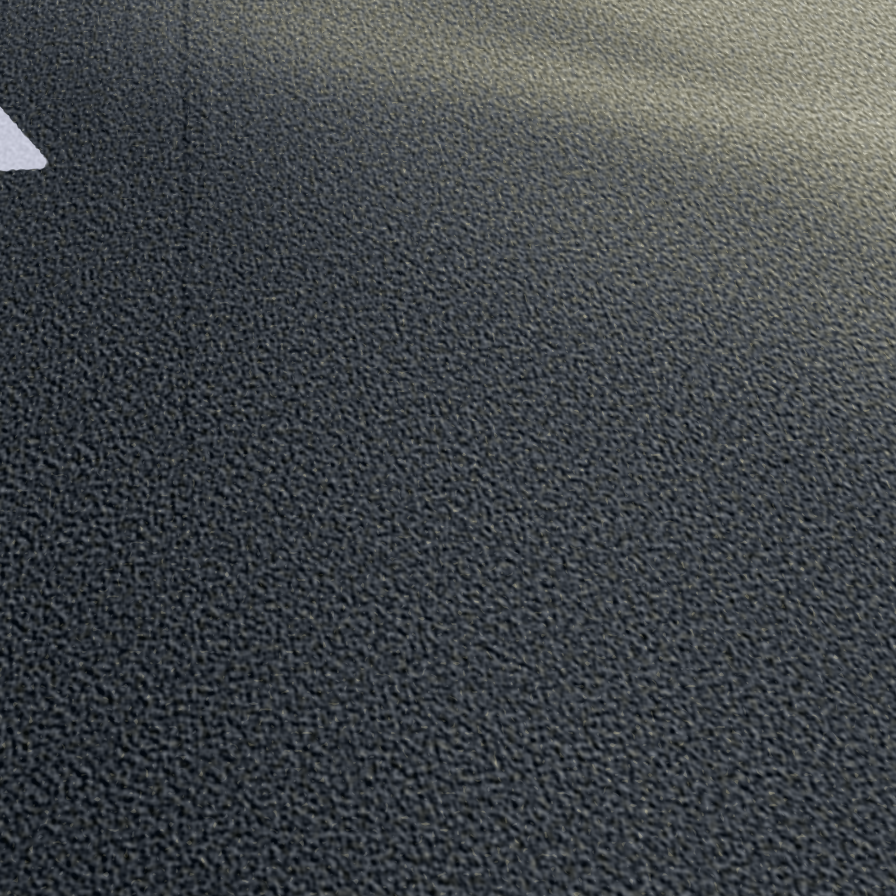
Write a WebGL 1 fragment shader that draws this texture.

```glsl
precision highp float;
// Grainy asphalt in perspective, with soft warm light at upper right and a white paint corner at left.
uniform vec2 u_resolution;

const float HORIZON = 2.2;        // height at which the grain would vanish
const float SEAM_X = 0.208;       // seam position, also the vanishing column
const float GRAIN_DENSITY = 235.0;
const float GRAIN_CONTRAST = 0.30;
const vec2 LIGHT_OFFSET = vec2(0.30, 0.34);
const float SHADE_LEFT = 0.195;
const float SHADE_RIGHT = 0.268;
const float WASH_STRENGTH = 0.30;
const vec3 COOL_SHIFT = vec3(-0.024, -0.002, 0.026);
const vec3 WARM_SHIFT = vec3(0.014, 0.008, -0.058);
const vec3 PAINT_COLOR = vec3(0.77, 0.78, 0.84);
const float PAINT_ROUNDING = 0.013;

vec2 hashGradient(vec2 cell) {
    float h = fract(sin(dot(cell, vec2(127.1, 311.7))) * 43758.55);
    float angle = 6.28318 * h;
    return vec2(cos(angle), sin(angle));
}

float gradientNoise(vec2 p) {
    vec2 i = floor(p);
    vec2 f = p - i;
    vec2 w = f * f * f * (f * (f * 6.0 - 15.0) + 10.0);
    float a = dot(hashGradient(i), f);
    float b = dot(hashGradient(i + vec2(1.0, 0.0)), f - vec2(1.0, 0.0));
    float c = dot(hashGradient(i + vec2(0.0, 1.0)), f - vec2(0.0, 1.0));
    float d = dot(hashGradient(i + vec2(1.0, 1.0)), f - vec2(1.0, 1.0));
    return 1.4 * mix(mix(a, b, w.x), mix(c, d, w.x), w.y);
}

// Two octaves on turned grids, so that no grid direction shows
float stoneHeight(vec2 p) {
    vec2 turned = vec2(0.8 * p.x - 0.6 * p.y, 0.6 * p.x + 0.8 * p.y);
    return 0.8 * gradientNoise(turned) + 0.5 * gradientNoise(p * 1.37 + 17.3);
}

// Soft band centred on a sloped line through the given point
float band(vec2 p, vec2 center, float slope, float width) {
    float d = (p.y - center.y - slope * (p.x - center.x)) / width;
    return exp(-d * d);
}

// Broad light and shadow, without the grain
float groundLight(vec2 p) {
    float shade = mix(SHADE_LEFT, SHADE_RIGHT, smoothstep(0.0, 0.75, p.x));
    shade *= mix(0.86, 1.1, p.y);
    vec2 q = p + 0.014 * gradientNoise(p * vec2(4.0, 8.0));
    float wash = smoothstep(0.88, 1.5, q.y + 0.5 * q.x);
    float streak = band(q, vec2(0.73, 0.9), -0.17, 0.042) * smoothstep(0.1, 0.8, q.x);
    float leftGlow = band(q, vec2(0.3, 0.965), -0.2, 0.05) * band(q.yx, vec2(0.96, 0.31), 0.0, 0.13);
    float upperShadow = band(q, vec2(0.7, 0.952), -0.23, 0.03)
        * smoothstep(0.38, 0.58, q.x) * (1.0 - smoothstep(0.7, 1.0, q.x));
    float lowerShadow = band(q, vec2(0.68, 0.81), -0.34, 0.05) * smoothstep(0.35, 0.6, q.x);
    return shade + WASH_STRENGTH * wash + 0.06 * streak + 0.05 * leftGlow
        - 0.075 * upperShadow - 0.035 * lowerShadow;
}

// Rounded corner between the slanted and the lower edge of the paint
float paintDistance(vec2 p) {
    float slanted = dot(p - vec2(0.0, 0.881), vec2(0.748, 0.664));
    float lower = dot(p - vec2(0.0, 0.809), vec2(0.06, -0.998));
    vec2 e = vec2(slanted, lower) + PAINT_ROUNDING;
    return length(max(e, 0.0)) + min(max(e.x, e.y), 0.0) - PAINT_ROUNDING;
}

void main() {
    vec2 uv = gl_FragCoord.xy / u_resolution;
    float pixel = 1.0 / min(u_resolution.x, u_resolution.y);

    // Grain coordinates shrink evenly with distance
    float depth = HORIZON - uv.y;
    vec2 ground = GRAIN_DENSITY * vec2((uv.x - SEAM_X) / depth, -log(depth));

    // Lit relief of the stones, with a different shade for each
    float height = stoneHeight(ground);
    float slope = height - stoneHeight(ground + LIGHT_OFFSET);
    float speckle = gradientNoise(ground * 1.6 + 52.0);
    float relief = 0.6 * height + 0.4 * slope + 0.25 * speckle;
    float light = groundLight(uv);
    float contrast = GRAIN_CONTRAST * mix(1.0, 0.7, smoothstep(0.5, 1.0, uv.y));
    float tone = light + contrast * relief * (0.75 + 0.5 * light);

    // Faint rolling lines and the seam
    float rolled = smoothstep(0.45, 1.0, uv.y) * (1.0 - smoothstep(0.2, 0.45, uv.x));
    tone += 0.035 * rolled * gradientNoise(vec2(uv.x * 95.0, uv.y * 4.0));
    float seamOffset = (uv.x - SEAM_X + 0.002 * gradientNoise(vec2(3.4, uv.y * 60.0))) / 0.0028;
    float seamBreaks = 0.65 + 0.5 * gradientNoise(vec2(8.4, uv.y * 45.0));
    tone -= 0.085 * exp(-seamOffset * seamOffset) * smoothstep(0.28, 0.65, uv.y) * seamBreaks;

    // Sparse bright mineral flecks
    float fleck = smoothstep(0.42, 0.72, gradientNoise(ground * 1.3 + 71.0));
    tone += 0.13 * fleck;
    tone = max(tone, 0.035 + 0.15 * tone);

    // Cool in the dark, warm in the light
    float warmth = smoothstep(0.22, 0.6, 0.5 * tone + 0.5 * light) + 0.35 * fleck;
    warmth += 0.45 * gradientNoise(ground * 0.7 + 33.0);
    vec3 color = vec3(tone) + mix(COOL_SHIFT, WARM_SHIFT, clamp(warmth, 0.0, 1.0));

    // Paint with a slightly worn edge
    float edge = paintDistance(uv) + 0.0015 * height;
    float coverage = 1.0 - smoothstep(-pixel, pixel, edge);
    color = mix(color, PAINT_COLOR + 0.06 * relief, coverage);

    gl_FragColor = vec4(clamp(color, 0.0, 1.0), 1.0);
}
```
